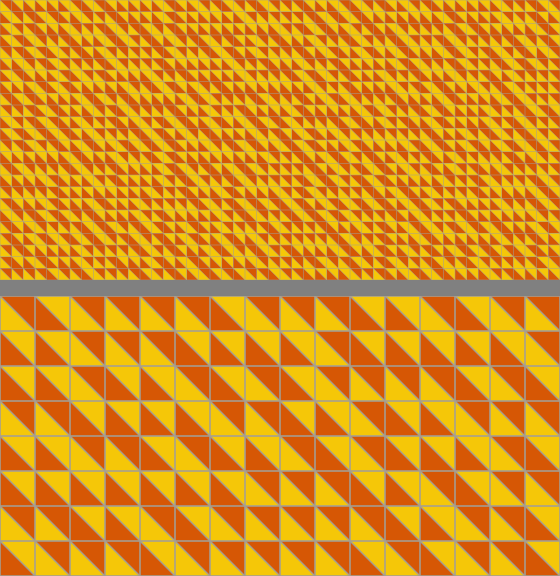
Top, the full canvas; bottom, a detail of the centre.
Reproduce this pattern procedurally as a Shadertoy shader.

```glsl
// Grid of square tiles, each cut by a falling diagonal into an orange and a yellow half at random.

float hash(vec2 p) {
    return fract(sin(dot(p, vec2(127.1, 311.7))) * 43758.5453);
}

// Share of a pixel covered by a line of the given width at distance d
float lineCover(float d, float width, float pixel) {
    float near = max(d - 0.5 * pixel, -0.5 * width);
    float far = min(d + 0.5 * pixel, 0.5 * width);
    return clamp((far - near) / pixel, 0.0, 1.0);
}

void mainImage(out vec4 fragColor, in vec2 fragCoord) {
    vec2 p = fragCoord / iResolution.xy * vec2(48.0, 24.0);
    float pixel = 24.0 / iResolution.y;
    vec2 cell = floor(p);
    vec2 local = p - cell;

    // Two triangles, swapped in about half of the tiles
    float diagonal = (local.x + local.y - 1.0) * 0.70711;
    float flip = hash(cell) < 0.5 ? -1.0 : 1.0;
    float side = clamp(0.5 + flip * diagonal / pixel, 0.0, 1.0);
    vec3 orange = vec3(0.84, 0.34, 0.02);
    vec3 yellow = vec3(0.96, 0.78, 0.03);
    vec3 color = mix(orange, yellow, side);

    // Thin grey seams along the tile edges and the diagonal
    vec2 edge = min(local, 1.0 - local);
    float open = 1.0 - lineCover(edge.x, 0.045, pixel);
    open *= 1.0 - lineCover(edge.y, 0.045, pixel);
    open *= 1.0 - lineCover(abs(diagonal), 0.04, pixel);
    color = mix(vec3(0.64, 0.62, 0.58), color, open);

    fragColor = vec4(color, 1.0);
}
```
